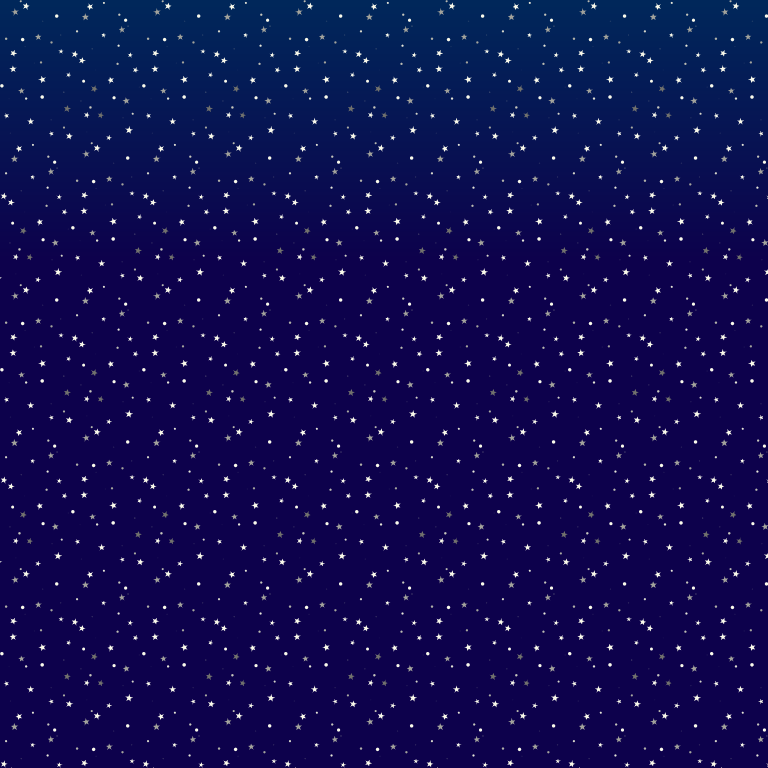
This pattern is drawn by a WebGL 1 fragment shader. Its source:

```glsl
precision highp float;
// A night sky of small five-pointed stars and dots over a deep blue gradient.
// Each cell of a jittered grid holds one mark; the cells repeat as square
// tiles laid like bricks, every second row shifted by half a tile.

uniform vec2 u_resolution;

const float PI = 3.14159265;
const float TILES = 5.41;          // tiles along the canvas height
const float CELLS = 8.0;           // cells along a tile side
const vec3 NIGHT = vec3(0.05, 0.005, 0.298);
const vec3 HIGH_SKY = vec3(0.0, 0.155, 0.355);
const vec3 CREAM = vec3(0.98, 0.98, 0.92);
const vec3 GREY = vec3(0.64, 0.64, 0.61);

vec2 hash2(vec2 p) {
  vec2 q = vec2(dot(p, vec2(127.1, 311.7)), dot(p, vec2(269.5, 183.3)));
  return fract(sin(q + 4.7) * 43758.5453);
}

// Evenly distributed value per cell, so each kind keeps its share
float spread(vec2 id) {
  return fract(dot(id, vec2(0.7549, 0.5698)) + 0.13);
}

// Brick repeat: wraps a global cell index into its tile
vec2 wrapCell(vec2 cell) {
  float row = floor(cell.y / CELLS);
  cell.x += mod(row, 2.0) * CELLS * 0.5;
  return mod(cell, CELLS);
}

// Signed distance to the edge lines of a five-pointed star
float starDistance(vec2 p, float radius, float tilt) {
  float angle = atan(p.x, p.y + 1e-7) + tilt;
  float folded = mod(angle + PI / 5.0, PI * 0.4) - PI / 5.0;
  vec2 q = length(p) * vec2(cos(folded), abs(sin(folded)));
  vec2 tip = vec2(radius, 0.0);
  vec2 valley = 0.5 * radius * vec2(cos(PI / 5.0), sin(PI / 5.0));
  vec2 edge = normalize(valley - tip);
  return dot(q - tip, vec2(edge.y, -edge.x));
}

float coverage(float dist, float pixel) {
  return clamp(0.5 - dist / pixel, 0.0, 1.0);
}

// Colour and opacity of the mark in one cell; p is relative to its centre
vec4 mark(vec2 p, vec2 id, float pixel) {
  float kind = spread(id);
  vec2 rnd = hash2(id + 31.0);
  float tilt = (rnd.x - 0.5) * 0.8;
  float size = mix(0.9, 1.1, rnd.y);
  if (kind < 0.17)                                   // large bright stars
    return vec4(CREAM, coverage(starDistance(p, 0.0043 * size, tilt), pixel));
  if (kind < 0.34) {                                 // grey stars
    float dim = rnd.x < 0.3 ? 0.7 : 1.0;
    return vec4(GREY * dim, coverage(starDistance(p, 0.0041 * size, tilt), pixel));
  }
  if (kind < 0.46)                                   // medium stars
    return vec4(CREAM, coverage(starDistance(p, 0.0032 * size, tilt), pixel));
  if (kind < 0.57)                                   // round dots
    return vec4(CREAM, coverage(length(p) - 0.0021 * size, pixel));
  if (kind < 0.78)                                   // small dots
    return vec4(mix(GREY, CREAM, rnd.x), coverage(length(p) - 0.0014 * size, pixel));
  return vec4(GREY, 0.4 * rnd.x * coverage(length(p) - 0.0008, pixel));
}

void main() {
  vec2 uv = gl_FragCoord.xy / u_resolution.y;
  float pixel = 1.0 / u_resolution.y;
  vec3 color = mix(NIGHT, HIGH_SKY, clamp((uv.y - 0.665) / 0.335, 0.0, 1.0));

  // Neighbouring cells are included because marks may cross cell borders
  float density = TILES * CELLS;
  vec2 home = floor(uv * density);
  for (int j = -1; j <= 1; j++) {
    for (int i = -1; i <= 1; i++) {
      vec2 cell = home + vec2(float(i), float(j));
      vec2 id = wrapCell(cell);
      vec2 center = (cell + mix(vec2(0.04), vec2(0.96), hash2(id))) / density;
      vec4 layer = mark(uv - center, id, pixel);
      color = mix(color, layer.rgb, layer.a);
    }
  }
  gl_FragColor = vec4(color, 1.0);
}
```
